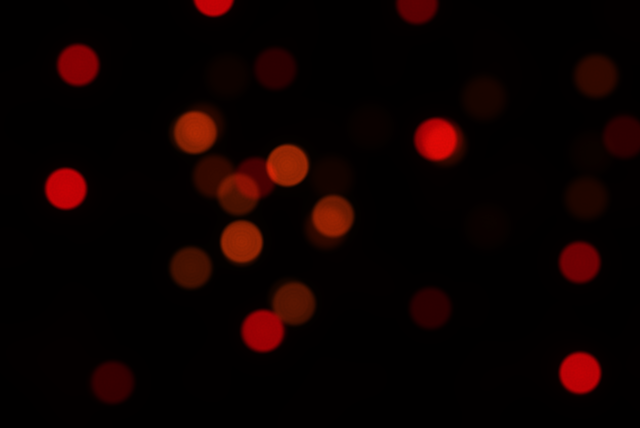
Write a Shadertoy shader that draws this background.

```glsl
// Out-of-focus red and amber lights glowing as soft discs on a near-black night.

// One group of lights; positions and sizes are in units of the canvas.
struct Lights {
    int count;
    vec2 seed;      // start of the scatter sequence
    vec2 centre;    // middle of the region, 0..1 across the canvas
    vec2 spread;    // full size of the region
    vec3 tint;
    float bright;   // level of the first light
    float dim;      // level of the last light
    float softness; // edge blur, in canvas heights
    float rings;    // strength of the concentric lens rings
};

const Lights RED = Lights(13, vec2(0.375, 0.99), vec2(0.5), vec2(1.06, 1.04),
                          vec3(1.0, 0.003, 0.025), 0.70, 0.15, 0.0060, 0.008);
const Lights AMBER = Lights(7, vec2(0.58, 0.86), vec2(0.42, 0.46), vec2(0.30, 0.46),
                            vec3(1.0, 0.25, 0.02), 0.53, 0.24, 0.0055, 0.022);
const Lights EMBER = Lights(12, vec2(0.12, 0.35), vec2(0.62, 0.66), vec2(0.78, 0.42),
                            vec3(1.0, 0.17, 0.005), 0.17, 0.03, 0.0120, 0.012);

const vec3 NIGHT = vec3(0.005, 0.0, 0.0);
const vec3 HAZE = vec3(0.018, 0.002, 0.0);
const float RADIUS = 0.0475;
const float RADIUS_VARIATION = 0.05;
const float JITTER = 0.07;
const float TWIN_SHARE = 0.22;   // light held by the shifted second disc
const float TWIN_NEAR = 0.10;    // smallest shift, in radii
const float TWIN_FAR = 0.40;     // largest shift, in radii
const float RING_FREQUENCY = 34.0;
const float HALO_SIZE = 0.016;
const float HALO_LEVEL = 0.06;
const float GRAIN_SCALE = 190.0;
const float GRAIN_LEVEL = 0.04;
const vec2 SCATTER_STEP = vec2(0.75488, 0.56984); // low-discrepancy step
const float TAU = 6.28319;

vec2 hash2(vec2 p) {
    vec3 q = fract(p.xyx * vec3(0.1031, 0.1030, 0.0973));
    q += dot(q, q.yzx + 33.33);
    return fract((q.xx + q.yz) * q.zy);
}

float gradientDot(vec2 cell, vec2 offset) {
    float angle = TAU * hash2(cell).x;
    return dot(vec2(cos(angle), sin(angle)), offset);
}

float gradientNoise(vec2 p) {
    vec2 i = floor(p), f = fract(p);
    vec2 u = f * f * f * (f * (f * 6.0 - 15.0) + 10.0);
    vec2 e = vec2(1.0, 0.0);
    float low = mix(gradientDot(i, f), gradientDot(i + e, f - e), u.x);
    float high = mix(gradientDot(i + e.yx, f - e.yx), gradientDot(i + e.xx, f - e.xx), u.x);
    return mix(low, high, u.y);
}

// Lens disc with a blurred edge, faint rings, a warm core and a slight rim.
float lensDisc(float dist, float radius, float softness, float rings) {
    float blur = max(softness, 1.0 / iResolution.y);
    float body = 1.0 - smoothstep(radius - blur, radius + blur, dist);
    float t = dist / radius;
    float ripple = rings * sin(t * RING_FREQUENCY);
    float rim = 4.0 * rings * smoothstep(0.75, 0.95, t);
    float core = 5.0 * rings * (1.0 - smoothstep(0.0, 0.8, t));
    return body * (1.0 + ripple + rim + core);
}

// Sum of one group of lights at p, where p.y runs 0..1 and p.x 0..aspect.
vec3 scatterLights(vec2 p, float aspect, Lights g) {
    float sum = 0.0;
    for (int i = 0; i < g.count; i++) {
        float n = float(i);
        vec2 rnd = hash2(g.seed * 91.0 + n * 7.31);
        vec2 spot = fract(g.seed + n * SCATTER_STEP) - 0.5 + JITTER * (rnd - 0.5);
        vec2 pos = (g.centre + spot * g.spread) * vec2(aspect, 1.0);

        float rank = (n + 0.5) / float(g.count);
        float level = mix(g.bright, g.dim, smoothstep(0.1, 0.85, rank));
        float blur = g.softness * (1.0 + rank);
        float radius = RADIUS * (1.0 + RADIUS_VARIATION * (rnd.x - 0.5));

        // A weaker twin, mostly close by, doubles the rim.
        float angle = TAU * rnd.y;
        float shift = radius * mix(TWIN_NEAR, TWIN_FAR, pow(rnd.x, 6.0));
        vec2 twin = pos + shift * vec2(cos(angle), sin(angle));

        float dist = length(p - pos);
        float disc = mix(lensDisc(dist, radius, blur, g.rings),
                         lensDisc(length(p - twin), radius, blur, g.rings), TWIN_SHARE);
        float halo = HALO_LEVEL * exp(-max(dist - radius, 0.0) / HALO_SIZE);
        sum += level * (disc + halo);
    }
    return g.tint * sum;
}

void mainImage(out vec4 fragColor, in vec2 fragCoord) {
    vec2 p = fragCoord / iResolution.y;
    float aspect = iResolution.x / iResolution.y;

    vec3 lights = scatterLights(p, aspect, RED)
                + scatterLights(p, aspect, AMBER)
                + scatterLights(p, aspect, EMBER);
    lights *= 1.0 + GRAIN_LEVEL * gradientNoise(p * GRAIN_SCALE);

    // Barely visible warm haze between the lights
    vec3 haze = HAZE * max(gradientNoise(p * 5.0 + 3.7), 0.0);

    fragColor = vec4(clamp(NIGHT + haze + lights, 0.0, 1.0), 1.0);
}
```
